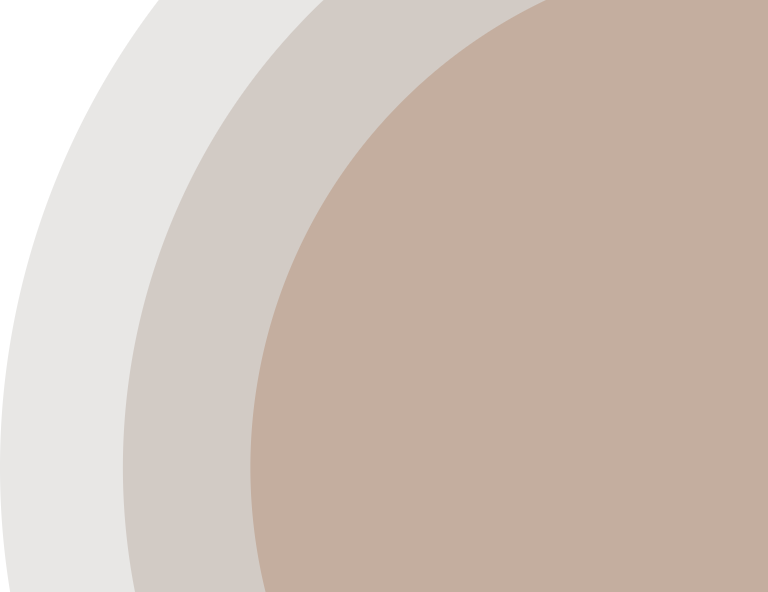
Give the GLSL for this background, as a WebGL 2 fragment shader.

```glsl
#version 300 es
precision highp float;
// Three flat concentric discs on white, centred on the right edge of the canvas.
// Each disc is a circle distance function with an antialiased rim,
// painted from the largest to the smallest.

// Lengths are in canvas widths, measured from the lower left
#define CENTER vec2(1.0, 0.162)
#define OUTER_RADIUS 1.0
#define MIDDLE_RADIUS 0.840
#define INNER_RADIUS 0.674
#define PAPER vec3(1.0)
#define PALE_GREY vec3(0.908, 0.905, 0.898)
#define WARM_GREY vec3(0.825, 0.796, 0.774)
#define CLAY vec3(0.767, 0.682, 0.622)

uniform vec2 u_resolution;
out vec4 fragColor;

// Coverage of a disc, blended across one pixel at its rim
float discCoverage(float centerDistance, float radius, float pixel) {
    return clamp(0.5 + (radius - centerDistance) / pixel, 0.0, 1.0);
}

void main() {
    float pixel = 1.0 / u_resolution.x;
    vec2 position = gl_FragCoord.xy * pixel;

    // Keep the centre at the same relative height on any canvas shape
    float centerDistance = length(position - CENTER);

    // Paint the discs from back to front
    vec3 color = PAPER;
    color = mix(color, PALE_GREY, discCoverage(centerDistance, OUTER_RADIUS, pixel));
    color = mix(color, WARM_GREY, discCoverage(centerDistance, MIDDLE_RADIUS, pixel));
    color = mix(color, CLAY, discCoverage(centerDistance, INNER_RADIUS, pixel));

    fragColor = vec4(color, 1.0);
}
```
